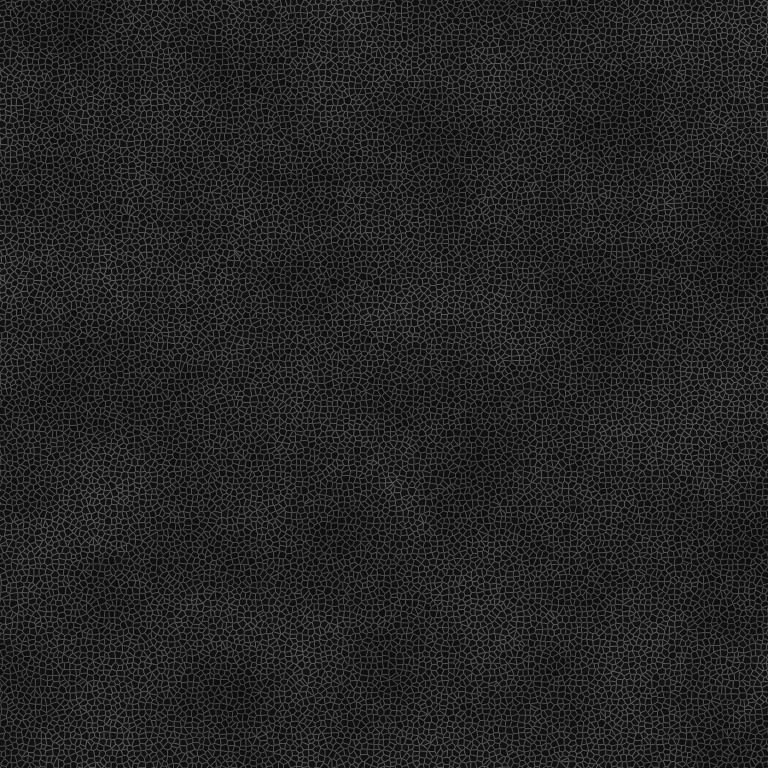
Write a WebGL 2 fragment shader that draws this texture.

```glsl
#version 300 es
precision highp float;
// Fine-grained dark leather: tiny irregular Voronoi cells parted by thin grey
// creases, filtered to the pixel width. Soft gradient noise adds worn,
// cloudy patches that vary the brightness and the crease width.

uniform vec2 u_resolution;
out vec4 fragColor;

const float CELLS = 132.0;             // cells across the canvas
const float JITTER = 0.88;             // irregularity of the cell centres
const float CREASE_HALF_WIDTH = 0.085; // in cell units
const float CREASE_VARIATION = 0.25;
const float PATCH_SCALE = 6.0;         // cloudy patches across the canvas
const float PATCH_CONTRAST = 0.42;
const float CELL_TINT_RANGE = 0.016;
const vec3 CELL_COLOR = vec3(0.066);
const vec3 CREASE_COLOR = vec3(0.325);

// Integer hash: two values in 0..1 for each lattice point
vec2 hash2(vec2 p) {
    uvec2 q = uvec2(ivec2(p) + 4096);
    uint h = q.x * 1597334677u ^ q.y * 3812015801u;
    h = (h ^ (h >> 15u)) * 2246822519u;
    h = (h ^ (h >> 13u)) * 3266489917u;
    h ^= h >> 16u;
    return vec2(h & 65535u, h >> 16u) / 65535.0;
}

vec2 gradientAt(vec2 p) {
    float angle = 6.28319 * hash2(p).x;
    return vec2(cos(angle), sin(angle));
}

float gradientNoise(vec2 p) {
    vec2 i = floor(p), f = p - i;
    vec2 u = f * f * f * (f * (f * 6.0 - 15.0) + 10.0);
    vec2 e = vec2(1.0, 0.0);
    float low = mix(dot(gradientAt(i), f),
                    dot(gradientAt(i + e.xy), f - e.xy), u.x);
    float high = mix(dot(gradientAt(i + e.yx), f - e.yx),
                     dot(gradientAt(i + e.xx), f - e.xx), u.x);
    return mix(low, high, u.y);
}

float cloudNoise(vec2 p) {
    float sum = 0.0, amplitude = 0.6;
    for (int octave = 0; octave < 4; octave++) {
        sum += amplitude * gradientNoise(p);
        p = mat2(1.6, 1.2, -1.2, 1.6) * p + 17.3;
        amplitude *= 0.5;
    }
    return sum;
}

vec2 cellCentre(vec2 cell) {
    return cell + 0.5 + JITTER * (hash2(cell) - 0.5);
}

// x: distance to the nearest cell border, y: random value of the cell
vec2 voronoiBorder(vec2 p) {
    vec2 base = floor(p), nearestCell = base, toNearest = vec2(0.0);
    float nearest = 1e3;
    for (int y = -1; y <= 1; y++)
    for (int x = -1; x <= 1; x++) {
        vec2 cell = base + vec2(x, y);
        vec2 r = cellCentre(cell) - p;
        if (dot(r, r) < nearest) {
            nearest = dot(r, r);
            toNearest = r;
            nearestCell = cell;
        }
    }
    float border = 1e3;
    for (int y = -2; y <= 2; y++)
    for (int x = -2; x <= 2; x++) {
        vec2 r = cellCentre(nearestCell + vec2(x, y)) - p;
        vec2 between = r - toNearest;
        if (dot(between, between) > 1e-5)
            border = min(border, dot(0.5 * (r + toNearest), normalize(between)));
    }
    return vec2(border, hash2(nearestCell + 311.0).y);
}

// Share of a pixel covered by a line of the given half width
float lineCoverage(float dist, float halfWidth, float pixel) {
    vec2 edges = vec2(halfWidth, -halfWidth) - dist;
    vec2 covered = clamp(edges / pixel + 0.5, 0.0, 1.0);
    return covered.x - covered.y;
}

void main() {
    float side = min(u_resolution.x, u_resolution.y);
    vec2 uv = gl_FragCoord.xy / side;

    // Grain
    vec2 grain = voronoiBorder(uv * CELLS);
    float widthNoise = gradientNoise(uv * CELLS * 0.3 + 71.0);
    float halfWidth = CREASE_HALF_WIDTH * (1.0 + CREASE_VARIATION * widthNoise);
    float crease = lineCoverage(grain.x, halfWidth, CELLS / side);

    // Cell and crease colours, shaded by the worn patches
    vec3 cellColor = CELL_COLOR + CELL_TINT_RANGE * (grain.y - 0.5);
    vec3 color = mix(cellColor, CREASE_COLOR, crease);
    color *= 1.0 + PATCH_CONTRAST * cloudNoise(uv * PATCH_SCALE + 5.7);

    fragColor = vec4(color, 1.0);
}
```
